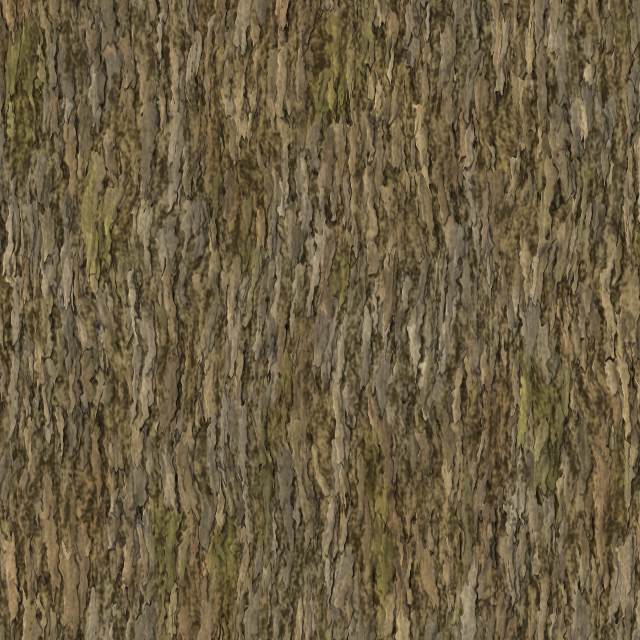
Reproduce this texture procedurally as a three.js fragment shader.

```glsl
// Weathered tree bark: torn, overlapping vertical plates over crumbly, mossy fissures.
varying vec2 vUv;

const vec3 FISSURE = vec3(0.205, 0.168, 0.098);
const vec3 CRUMB = vec3(0.56, 0.50, 0.365);
const vec3 GREY = vec3(0.515, 0.465, 0.375);
const vec3 TAN = vec3(0.535, 0.465, 0.335);
const vec3 RUST = vec3(0.485, 0.39, 0.27);
const vec3 MOSS = vec3(0.45, 0.41, 0.22);
const vec2 LARGE_CELL = vec2(0.036, 0.160);
const vec2 SMALL_CELL = vec2(0.014, 0.042);
const vec2 SHADOW_SHIFT = vec2(0.0020, -0.0032);
const int LAYERS = 6;
const float PLATE_SHARE = 0.58;
const float TILT = 0.22;
const float EDGE = 0.0012;
const float SHADOW = 0.40;
const float GRAIN = 0.20;
const float CRACK = 0.40;

vec3 hash3(vec2 p) {
  vec3 q = fract(vec3(p.xyx) * vec3(0.1031, 0.1030, 0.0973));
  q += dot(q, q.yxz + 33.33);
  return fract((q.xxy + q.yzz) * q.zyx);
}

float cornerSlope(vec2 cell, vec2 offset) {
  return dot(hash3(cell + 71.0).xy * 2.0 - 1.0, offset);
}

// Gradient noise, about -0.7 to 0.7
float noise(vec2 p) {
  vec2 i = floor(p), f = p - i;
  vec2 u = f * f * f * (f * (f * 6.0 - 15.0) + 10.0);
  vec2 e = vec2(1.0, 0.0);
  float bottom = mix(cornerSlope(i, f), cornerSlope(i + e, f - e), u.x);
  float top = mix(cornerSlope(i + e.yx, f - e.yx), cornerSlope(i + 1.0, f - 1.0), u.x);
  return 1.4 * mix(bottom, top, u.y);
}

// Approximate distance to a tapered plate with a slanted end
float plateDistance(vec2 q, vec2 halfSize, float taper, float slant) {
  float along = clamp(q.y / halfSize.y, -1.0, 1.0);
  float width = halfSize.x * (1.0 - taper * (0.5 - 0.5 * along) - 0.15 * along * along);
  float ends = abs(q.y + slant * q.x) - halfSize.y;
  return max(abs(q.x) - width, ends * 0.7);
}

// Bark tint from regional streaks and a plate's own variation
vec3 barkTint(vec2 p, float variation) {
  float warm = noise(p * vec2(9.0, 3.0) + 4.0) + 0.9 * (variation - 0.5);
  float red = noise(p * vec2(11.0, 3.5) + 23.0) + 0.5 * (variation - 0.5);
  float green = noise(p * vec2(18.0, 4.0) + 47.0) - 0.4 * (variation - 0.5);
  vec3 tint = mix(GREY, TAN, smoothstep(-0.3, 0.4, warm));
  tint = mix(tint, RUST, 0.7 * smoothstep(0.05, 0.5, red));
  return mix(tint, MOSS, 0.75 * smoothstep(0.16, 0.55, green));
}

// Crumbly layer seen between the plates, broken into short vertical shreds
vec3 fissures(vec2 p) {
  float strands = noise(p * vec2(95.0, 17.0));
  float shreds = noise(p * vec2(150.0, 60.0) + 9.0 + 0.8 * strands);
  float crumbs = noise(p * vec2(240.0, 150.0) + 37.0);
  float level = smoothstep(-0.62, 0.72, strands * 0.65 + shreds * 0.65 + crumbs * 0.5);
  return mix(FISSURE, CRUMB * barkTint(p, 0.5) / GREY, level);
}

// Lays one layer of scattered plates and their shadows over the bark
vec3 addPlates(vec3 color, vec2 p, float layer, float grain, vec2 splinter) {
  vec2 size = mix(LARGE_CELL, SMALL_CELL, fract(layer * 0.618 + 0.15));
  vec2 ragged = vec2(noise(p * vec2(65.0, 38.0) + layer * 17.0),
                     noise(p * vec2(120.0, 24.0) + layer * 29.0));
  vec2 torn = p + ragged * vec2(0.0065, 0.018) + splinter;
  float column = floor(p.x / size.x + layer * 0.37);
  for (int dx = -1; dx <= 1; dx++) {
    float col = column + float(dx);
    float stagger = hash3(vec2(col, layer * 13.0 + 5.0)).x;
    float row = floor(p.y / size.y + stagger);
    for (int dy = -1; dy <= 1; dy++) {
      vec2 cell = vec2(col, row + float(dy));
      vec3 place = hash3(cell + layer * 37.0 + 11.0);
      vec3 form = hash3(cell + layer * 53.0 + 131.0);
      if (place.z > PLATE_SHARE) continue;
      vec2 center = (cell + 0.5 + (place.xy - 0.5) * 0.5 - vec2(layer * 0.37, stagger)) * size;
      vec2 q = torn - center;
      q.x += (form.z - 0.5) * TILT * q.y;
      vec2 halfSize = size * mix(vec2(0.16, 0.22), vec2(0.40, 0.52), form.xy);
      float taper = 0.75 * place.x;
      float slant = (place.y - 0.5) * 3.0;
      float edgeDistance = plateDistance(q, halfSize, taper, slant);
      float shadowDistance = plateDistance(q - SHADOW_SHIFT, halfSize, taper, slant);
      color *= 1.0 - SHADOW * (1.0 - smoothstep(-0.0015, 0.0028, shadowDistance));
      // Lit left flank, dark right flank, thin rim, sunken parts worn away
      float side = clamp(q.x / halfSize.x, -1.0, 1.0);
      float tone = mix(0.84, 1.15, fract(form.x * 7.0 + place.y));
      float rim = smoothstep(-0.0035, -0.0008, edgeDistance);
      float light = 1.02 - 0.08 * side + 0.10 * rim * (0.2 - side) + 0.12 * ragged.x;
      vec3 plate = barkTint(center, form.z) * tone * light * (1.0 + GRAIN * grain);
      float cover = mix(0.65, 1.0, smoothstep(-0.35, 0.1, ragged.y + form.y - 0.5));
      color = mix(color, plate, cover * (1.0 - smoothstep(-EDGE, EDGE, edgeDistance)));
    }
  }
  return color;
}

void main() {
  vec2 p = vUv;
  p.x += 0.016 * noise(vUv * vec2(5.0, 4.0)) + 0.007 * noise(vUv * vec2(22.0, 12.0) + 3.0);
  float fiber = noise(p * vec2(170.0, 32.0) + 61.0);
  float grit = noise(vUv * vec2(230.0, 150.0) + 83.0);
  vec2 splinter = vec2(noise(p * vec2(150.0, 95.0) + 7.0), fiber) * vec2(0.0032, 0.008);
  vec3 rough = fissures(p);
  vec3 color = rough;
  for (int i = 0; i < LAYERS; i++)
    color = addPlates(color, p, float(i), fiber + 0.8 * grit, splinter);
  // Broken cracks and narrow crumbling strips cut across the plates
  float seam = abs(noise(p * vec2(50.0, 11.0) + 31.0) + 0.12 * grit);
  float broken = smoothstep(-0.1, 0.35, noise(p * vec2(30.0, 18.0) + 77.0));
  color *= 1.0 - CRACK * broken * (1.0 - smoothstep(0.01, 0.11, seam));
  float strip = noise(p * vec2(42.0, 7.0) + 95.0) + 0.25 * fiber + 0.15 * grit;
  color = mix(color, rough, 0.85 * smoothstep(0.08, 0.26, strip));
  color *= 1.04 + 0.10 * noise(p * vec2(12.0, 5.0) + 19.0);
  gl_FragColor = vec4(color, 1.0);
}
```
